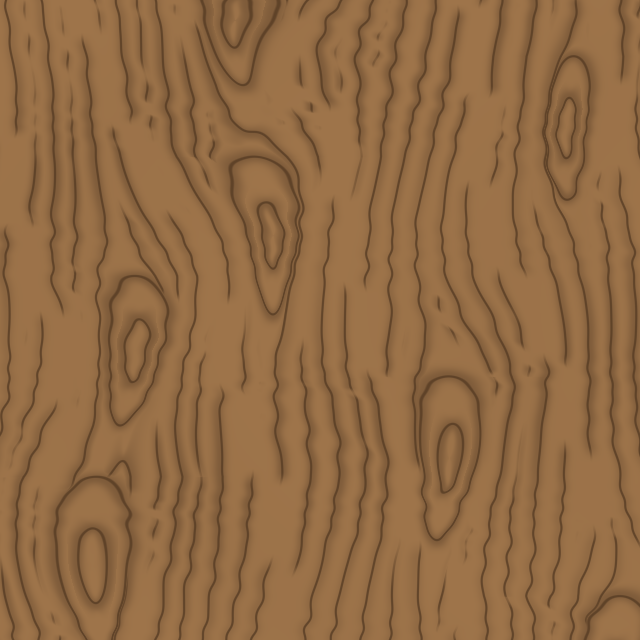
This texture is drawn by a WebGL 2 fragment shader. Its source:

```glsl
#version 300 es
precision highp float;
// Wood board with wavy vertical grain lines, soft shading and elongated knots.

uniform vec2 u_resolution;
out vec4 fragColor;

// Slow bends, a fan near the top and small kinks, all from layered sines.
vec2 bend(vec2 p) {
  float x = p.x;
  x -= 0.08 * smoothstep(0.6, 1.1, p.y) * sin(8.0 * (p.x - 0.45));
  x += 0.022 * sin(6.0 * p.y + 3.0 * p.x + 1.0);
  x += 0.011 * sin(13.0 * p.y - 9.0 * p.x);
  x += 0.0024 * sin(53.0 * p.y + 4.0 * sin(19.0 * p.y + 13.0 * p.x));
  x += 0.0012 * sin(117.0 * p.y + 35.0 * p.x + 3.0 * sin(31.0 * p.y));
  return vec2(x, p.y);
}

// Returns the grain phase, the signed distance to the nearest knot ring
// and how far the point is outside all knots (0 inside, 1 outside).
vec3 grain(vec2 point) {
  vec2 p = bend(point);
  float x = p.x, ring = 1.0, outside = 1.0;
  for (int i = 0; i < 7; i++) {
    float n = float(i);
    vec2 center = fract(vec2(0.41, 0.61) + n * vec2(0.755, 0.57));
    center.y = center.y * 1.2 - 0.1;
    vec2 size = vec2(0.043, 0.122) * (0.8 + 0.35 * fract(n * 0.37 + 0.6));
    vec2 q = (p - center) / size;
    q.x *= 1.0 - 0.35 * clamp(q.y, -1.0, 1.0);
    float r = length(q) + 0.0001;

    // Part the grain around the knot
    x -= (p.x - center.x) * exp(0.5 - 0.5 * r * r);
    outside = min(outside, smoothstep(1.0, 1.08, r));

    // Outer rim and inner ring
    float scale = r / (length(q / size) + 0.001);
    float rim = (r - 1.0) * scale;
    float core = (r - 0.42) * scale;
    float nearest = abs(rim) < abs(core) ? rim : core;
    if (abs(nearest) < abs(ring)) ring = nearest;
  }
  return vec3(24.0 * x, ring, outside);
}

// Thin stroke in x, wide lopsided shade in y
vec2 stroke(float d, float side, float pixel) {
  float line = 1.0 - smoothstep(0.0005, 0.0021 + pixel * 0.5, abs(d));
  float offset = (d - 0.003 * side) / 0.0105;
  return vec2(line, exp(-offset * offset));
}

void main() {
  float extent = min(u_resolution.x, u_resolution.y);
  float pixel = 1.0 / extent;
  vec2 p = gl_FragCoord.xy / extent;

  vec3 here = grain(p);
  float e = 0.0015;
  vec2 slope = vec2(grain(p + vec2(e, 0.0)).x, grain(p + vec2(0.0, e)).x) - here.x;
  float density = max(length(slope) / e, 2.0);

  // Lines at doubling steps: finer steps appear only where there is room
  vec2 ink = vec2(0.0);
  float stepSize = 0.5;
  for (int i = 0; i < 4; i++) {
    float id = round(here.x / stepSize);
    float u = here.x / stepSize - id;
    float spacing = stepSize / density;
    float seed = id * stepSize * 7.31;
    float wander = sin(p.y * 7.0 + seed) + 0.7 * sin(p.y * 15.0 - seed * 2.3);
    float visible = smoothstep(0.026, 0.033, spacing) * smoothstep(-1.25, -0.95, wander);
    vec2 mark = stroke(u * spacing, sin(seed + p.y * 9.0), pixel);
    mark.y *= (1.0 - 4.0 * u * u) * (0.7 + 0.3 * sin(seed * 1.7 + p.y * 11.0));
    ink = max(ink, mark * visible);
    stepSize *= 2.0;
  }

  // Knots replace the grain inside their rims
  ink *= here.z;
  ink = max(ink, stroke(here.y, sin(p.y * 17.0), pixel));

  // Plain wood, brown shade, dark lines
  vec3 wood = vec3(0.615, 0.452, 0.288);
  wood *= 1.0 + 0.008 * sin(9.0 * p.x + 4.0 * sin(3.0 * p.y));
  vec3 color = mix(wood, vec3(0.42, 0.30, 0.19), 0.6 * ink.y);
  color = mix(color, vec3(0.34, 0.235, 0.14), 0.8 * ink.x);
  fragColor = vec4(color, 1.0);
}
```
